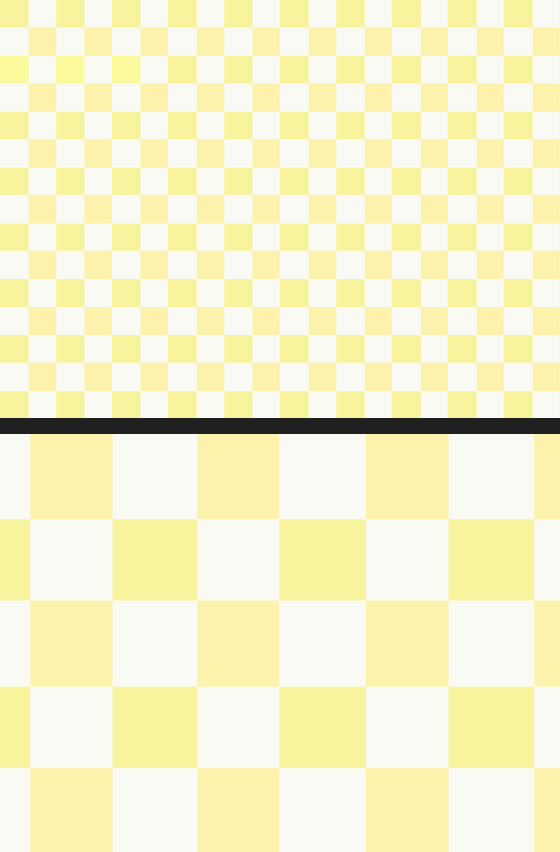
Top, the full canvas; bottom, a detail of the centre.
This pattern is drawn by a WebGL 1 fragment shader. Its source:

```glsl
precision highp float;

uniform vec2 u_resolution;

#define CELLS vec2(20.0, 14.967)
#define ODD_EDGE_SHIFT vec2(0.02, -0.016)
#define EDGE_JITTER 0.02
#define PAPER vec3(0.980, 0.980, 0.960)
#define LEMON vec3(0.973, 0.957, 0.620)
#define BRIGHT_LEMON vec3(0.980, 0.975, 0.612)
#define PEACH vec3(0.988, 0.949, 0.670)
#define BRIGHT_ROW 2.0
#define BRIGHT_COLUMNS 5.0

float hash(float n) {
    return fract(sin(n * 12.9898) * 43758.5453);
}

// Coverage of odd-numbered bands along one axis, with slightly uneven edges.
float oddBand(float p, float oddShift, float pixel, float seed) {
    float edge = floor(p + 0.5);
    float parity = mod(edge, 2.0);
    float jitter = (hash(edge + seed) - 0.5) * EDGE_JITTER * step(0.5, edge);
    float offset = p - edge - parity * oddShift - jitter;
    float after = clamp(offset / pixel + 0.5, 0.0, 1.0);
    return mix(1.0 - parity, parity, after);
}

void main() {
    // Cell coordinates, with rows counted from the top.
    vec2 uv = gl_FragCoord.xy / u_resolution;
    vec2 p = vec2(uv.x, 1.0 - uv.y) * CELLS;
    vec2 pixel = CELLS / u_resolution;

    float oddColumn = oddBand(p.x, ODD_EDGE_SHIFT.x, pixel.x, 3.0);
    float oddRow = oddBand(p.y, ODD_EDGE_SHIFT.y, pixel.y, 41.0);

    // A few brighter squares at the left of one row.
    float bright = step(abs(p.y - BRIGHT_ROW - 0.5), 1.0)
                 * step(p.x, BRIGHT_COLUMNS + 0.5);
    vec3 lemon = mix(LEMON, BRIGHT_LEMON, bright);

    // Lemon fills even-even cells, peach fills odd-odd cells.
    vec3 color = mix(PAPER, lemon, (1.0 - oddColumn) * (1.0 - oddRow));
    color = mix(color, PEACH, oddColumn * oddRow);
    gl_FragColor = vec4(color, 1.0);
}
```
